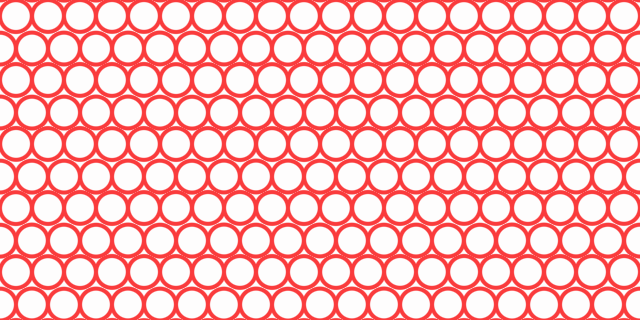
This pattern is drawn by a Shadertoy shader. Its source:

```glsl
// Staggered rows of touching red rings on a near-white ground.

const vec2  REPEATS     = vec2(20.0, 10.0);      // rings across and down
const float RING_RADIUS = 0.497;                 // centre line, in cells
const float HALF_STROKE = 0.063;                 // half the line width, in cells
const float ROW_DROP    = 0.018;                 // shifted rows sit slightly low
const float JITTER      = 0.007;                 // wobble of ring centres
const float SOFTNESS    = 0.025;                 // edge blur, in cells
const vec3  PAPER       = vec3(0.995, 0.992, 0.992);
const vec3  RED         = vec3(0.98, 0.23, 0.235);

float hash(vec2 p) {
    return fract(sin(dot(p, vec2(127.1, 311.7))) * 43758.5453);
}

// Centre of a ring; every other row, from the bottom one, is shifted half a cell.
vec2 ringCentre(float column, float row) {
    float shifted = 1.0 - mod(row, 2.0);
    vec2 id = vec2(column, row);
    vec2 wobble = vec2(hash(id), hash(id + 37.0)) - 0.5;
    return id + 0.5 + vec2(0.5, -ROW_DROP) * shifted + JITTER * wobble;
}

// Signed distance to the nearest ring stroke.
float ringsDistance(vec2 p) {
    float nearest = 1.0;
    vec2 cell = floor(p);
    for (int j = -1; j <= 1; j++) {
        for (int i = -2; i <= 1; i++) {
            vec2 centre = ringCentre(cell.x + float(i), cell.y + float(j));
            float stroke = abs(length(p - centre) - RING_RADIUS) - HALF_STROKE;
            nearest = min(nearest, stroke);
        }
    }
    return nearest;
}

void mainImage(out vec4 fragColor, in vec2 fragCoord) {
    vec2 p = fragCoord / iResolution.xy * REPEATS;

    // Edge blur never narrower than a pixel
    float pixel = REPEATS.y / iResolution.y;
    float blur = max(SOFTNESS, 0.6 * pixel);
    float ink = 1.0 - smoothstep(-blur, blur, ringsDistance(p));

    fragColor = vec4(mix(PAPER, RED, ink), 1.0);
}
```
